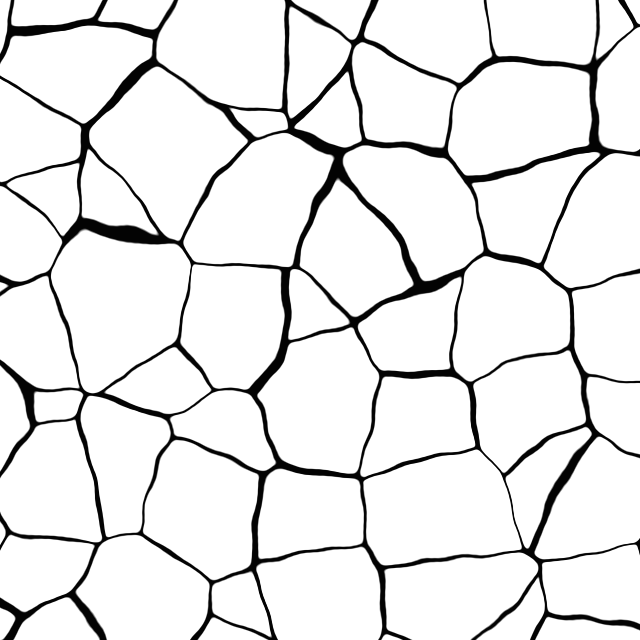
Give the GLSL for this texture, as a three.js fragment shader.

```glsl
// Black crack network on white, like dried mud or crazed glaze.
// A weighted cellular diagram gives plates of mixed size; layered sines bend
// its borders, and each border has its own width and filleted junctions.

varying vec2 vUv;

const vec3 PLATE_COLOR = vec3(1.0);
const vec3 CRACK_COLOR = vec3(0.01);

const float CELLS_ACROSS = 6.8;
const float JITTER = 0.88;
const float MAX_WEIGHT = 0.5;
const float THIN_HALF_WIDTH = 0.0023;
const float THICK_HALF_WIDTH = 0.0074;
const float JUNCTION_FILLET = 0.006;
const float EDGE_SOFTNESS = 0.0013;

vec3 hash3(vec2 p) {
  vec3 q = fract(p.xyx * vec3(0.1031, 0.1030, 0.0973));
  q += dot(q, q.yxz + 33.33);
  return fract((q.xxy + q.yzz) * q.zyx);
}

float smoothMin(float a, float b, float k) {
  float h = max(k - abs(a - b), 0.0) / k;
  return min(a, b) - 0.25 * h * h * k;
}

// Layered sines, rotated and refined at every octave.
vec2 wander(vec2 p, float frequency, float amplitude) {
  vec2 offset = vec2(0.0);
  mat2 turn = mat2(0.8, 0.6, -0.6, 0.8);
  for (int i = 0; i < 4; i++) {
    p = turn * p + 0.37;
    offset += amplitude * sin(frequency * p.yx + vec2(1.3, 4.1) + 3.0 * offset);
    frequency *= 1.9;
    amplitude *= 0.46;
  }
  return offset;
}

// Site position in xy, size weight in z.
vec3 cellSite(vec2 id) {
  vec3 h = hash3(id + 57.0);
  return vec3(id + 0.5 + JITTER * (h.xy - 0.5), MAX_WEIGHT * h.z);
}

float powerDistance(vec2 p, vec3 site) {
  vec2 d = p - site.xy;
  return dot(d, d) - site.z;
}

vec2 owningCell(vec2 p) {
  vec2 base = floor(p);
  vec2 owner = base;
  float nearest = 100.0;
  for (int y = -2; y <= 2; y++) {
    for (int x = -2; x <= 2; x++) {
      vec2 id = base + vec2(float(x), float(y));
      float d = powerDistance(p, cellSite(id));
      if (d < nearest) {
        nearest = d;
        owner = id;
      }
    }
  }
  return owner;
}

// Half width of the crack between two cells, same from either side.
float crackHalfWidth(vec2 idA, vec2 idB, float swell) {
  float h = hash3(idA + idB + 211.0).x;
  return mix(THIN_HALF_WIDTH, THICK_HALF_WIDTH, h * h * h) * swell;
}

// Signed distance to the cracks in canvas units, negative inside them.
float crackDistance(vec2 p, float swell) {
  vec2 owner = owningCell(p);
  vec3 home = cellSite(owner);
  float homePower = powerDistance(p, home);
  float crack = 1.0;
  for (int y = -3; y <= 3; y++) {
    for (int x = -3; x <= 3; x++) {
      if (x == 0 && y == 0) continue;
      vec2 id = owner + vec2(float(x), float(y));
      vec3 site = cellSite(id);
      float gap = max(distance(site.xy, home.xy), 0.001);
      float border = 0.5 * (powerDistance(p, site) - homePower) / gap;
      float d = border / CELLS_ACROSS - crackHalfWidth(owner, id, swell);
      crack = smoothMin(crack, d, JUNCTION_FILLET);
    }
  }
  return crack;
}

void main() {
  // Broad bends, then a fine roughness along the cracks.
  vec2 p = vUv + wander(vUv, 17.0, 0.011);
  p += wander(vUv + 0.6, 95.0, 0.0009);

  // Cracks swell and thin out along their length.
  float swell = 1.0 + 0.22 * sin(31.0 * vUv.x + 2.0 * sin(23.0 * vUv.y));

  float d = crackDistance(p * CELLS_ACROSS, swell);
  float plate = smoothstep(-EDGE_SOFTNESS, EDGE_SOFTNESS, d);
  gl_FragColor = vec4(mix(CRACK_COLOR, PLATE_COLOR, plate), 1.0);
}
```
